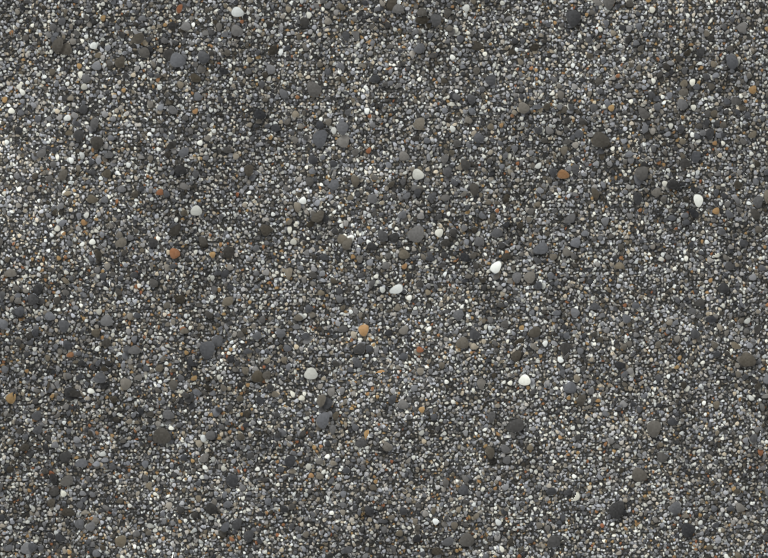
Write a Shadertoy shader that draws this texture.

```glsl
const float PI = 3.14159265;
const vec3 WARM_TINT = vec3(1.08, 1.01, 0.87);
const vec3 COOL_TINT = vec3(0.98, 1.0, 1.03);
const vec3 SHELL = vec3(0.82, 0.84, 0.83);
const vec3 OCHRE = vec3(0.62, 0.52, 0.37);
const vec3 RUST = vec3(0.54, 0.36, 0.27);
const vec3 GAP = vec3(0.25, 0.25, 0.24);

float hash(vec2 p, float seed) {
    return fract(sin(dot(p, vec2(127.1, 311.7)) + seed * 74.7) * 43758.5453);
}

float valueNoise(vec2 p, float seed) {
    vec2 i = floor(p), f = fract(p);
    f = f * f * (3.0 - 2.0 * f);
    vec2 e = vec2(0.0, 1.0);
    return mix(mix(hash(i, seed), hash(i + e.yx, seed), f.x),
               mix(hash(i + e.xy, seed), hash(i + e.yy, seed), f.x), f.y);
}

// Mostly grey stone, with some pale and a few rusty pieces
vec3 mineral(vec2 id, float seed, vec2 toneRange, float paleShare, float rustShare) {
    float kind = hash(id, seed + 0.31);
    float tone = mix(toneRange.x, toneRange.y, hash(id, seed + 0.47));
    float warmth = hash(id, seed + 0.59);
    vec3 colour = tone * mix(COOL_TINT, WARM_TINT, warmth * warmth);
    if (kind < paleShare) {
        colour = SHELL * mix(0.8, 1.15, hash(id, seed + 0.67));
        colour *= mix(vec3(1.0), WARM_TINT, 0.4 * warmth);
    } else if (kind > 1.0 - rustShare) {
        colour = mix(OCHRE, RUST, warmth * warmth);
    }
    return colour;
}

// Signed distance to a slightly lumpy ellipse
float stoneDistance(vec2 p, vec2 radii, float phase) {
    vec2 e = p / radii;
    float lump = 1.0 + 0.08 * sin(3.0 * atan(e.y, e.x + 1e-5) + phase);
    return (length(e) * lump - 1.0) * radii.y;
}

// Lays one size class of stones, with contact shadows, over the ground
vec3 scatter(vec3 ground, vec2 p, float cells, float density, vec2 sizeRange,
             vec2 toneRange, float paleShare, float rustShare, float seed) {
    vec2 q = p * cells;
    vec2 cell = floor(q);
    float soft = cells * max(0.0015, 0.6 / iResolution.y);
    for (int y = -1; y <= 1; y++)
    for (int x = -1; x <= 1; x++) {
        vec2 id = cell + vec2(x, y);
        if (hash(id, seed) > density) continue;
        vec2 jitter = vec2(hash(id, seed + 0.11), hash(id, seed + 0.17)) - 0.5;
        vec2 d = q - id - 0.5 - 0.85 * jitter;
        float angle = PI * hash(id, seed + 0.23);
        float size = hash(id, seed + 0.29);
        float radius = mix(sizeRange.x, sizeRange.y, size * size);
        vec2 radii = radius * vec2(1.0, mix(0.58, 0.95, hash(id, seed + 0.37)));
        mat2 turn = mat2(cos(angle), -sin(angle), sin(angle), cos(angle));

        vec2 shadowShift = radius * vec2(-0.15, 0.3);
        float shadow = stoneDistance(turn * (d + shadowShift), radii, angle * 5.0);
        ground *= 1.0 - 0.32 * (1.0 - smoothstep(-soft, soft + 0.3 * radius, shadow));

        float edge = stoneDistance(turn * d, radii, angle * 5.0);
        float light = 1.0 + 0.17 * dot(d / radius, vec2(-0.35, 0.9));
        vec3 colour = mineral(id, seed, toneRange, paleShare, rustShare) * light;
        ground = mix(ground, colour, 1.0 - smoothstep(-soft, soft, edge));
    }
    return ground;
}

void mainImage(out vec4 fragColor, in vec2 fragCoord) {
    vec2 p = fragCoord / iResolution.y;
    float patches = valueNoise(p * 7.0, 3.0) * 0.5 + valueNoise(p * 17.0, 5.0) * 0.5;
    patches = smoothstep(0.2, 0.8, patches);

    // Sand, from fine to coarse
    vec3 colour = GAP;
    colour = scatter(colour, p, 175.0, 1.0, vec2(0.38, 0.72), vec2(0.25, 0.80), 0.17, 0.05, 1.0);
    colour = scatter(colour, p, 118.0, 0.62, vec2(0.25, 0.55), vec2(0.24, 0.76), 0.17, 0.05, 2.0);
    colour = scatter(colour, p, 72.0, mix(0.15, 0.55, patches), vec2(0.24, 0.5),
                     vec2(0.24, 0.58), 0.09, 0.03, 3.0);

    // Pebbles, gathered in loose patches
    colour = scatter(colour, p, 38.0, mix(0.06, 0.5, patches), vec2(0.23, 0.46),
                     vec2(0.22, 0.47), 0.03, 0.02, 4.0);
    colour = scatter(colour, p, 15.0, 0.09, vec2(0.16, 0.25),
                     vec2(0.20, 0.42), 0.07, 0.04, 5.0);

    // Uneven daylight, damp patches and fine surface grit
    float daylight = 0.86 + 0.24 * valueNoise(p * 3.0, 8.0);
    float damp = 0.88 + 0.24 * valueNoise(p * 26.0, 11.0);
    colour *= 1.03 * daylight * damp;
    colour += 0.05 * (valueNoise(p * 330.0, 9.0) - 0.5);
    fragColor = vec4(clamp(colour, 0.0, 1.0), 1.0);
}
```
